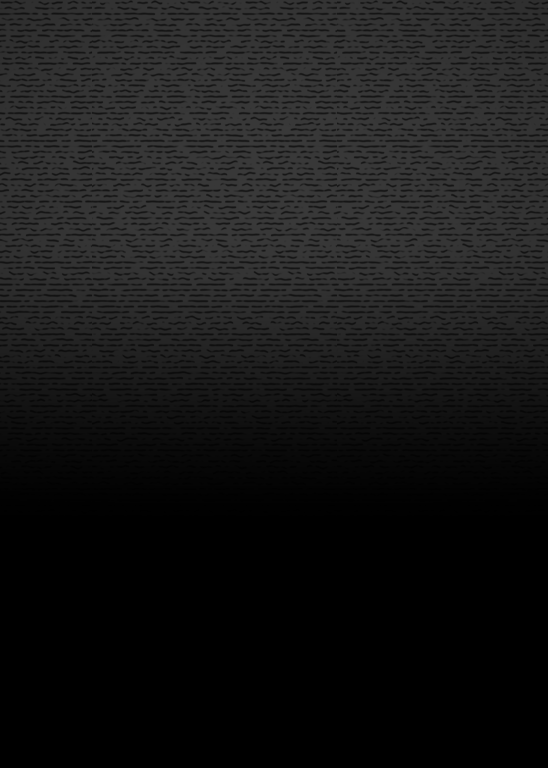
Write a Shadertoy shader that draws this background.

```glsl
// Dark ribbed paper lit from above and fading to black below the middle.
// Rows of broken, wavy strokes come from layered sines with random phases
// per row; the grain repeats in vertical panels that leave faint seams.

#define ROWS 139.0          // stroke rows over the canvas height
#define PANEL_WIDTH 0.319   // width of one grain panel, in canvas heights
#define PANEL_START 0.1195  // left edge of the first full panel
#define WAVINESS 0.24       // vertical wander of strokes, in rows
#define STROKE_DEPTH 0.62   // how far strokes darken the paper
#define STROKE_BLUR 0.17    // softness of the stroke edges, in rows
#define PAPER_LIGHT 0.222   // brightest paper tone
#define FADE_LOW 0.305      // height at which the paper is fully black
#define FADE_HIGH 0.715     // height at which the paper is fully lit

float hash(vec2 p) {
    return fract(sin(dot(p, vec2(127.1, 311.7))) * 4375.85);
}

// Irregular wave in about -1..1, different for every row and seed
float rowWave(float x, float row, float seed, float frequency) {
    float sum = 0.0;
    for (int i = 0; i < 5; i++) {
        float random = hash(vec2(row, seed + float(i)));
        sum += sin(x * frequency * (0.8 + 0.4 * random) + random * 40.0);
        frequency *= 1.55;
    }
    return sum * 0.32;
}

// Coverage of the dark strokes at a point inside a panel
float strokes(vec2 p, float pixel) {
    float rowPosition = p.y * ROWS;
    float row = floor(rowPosition);
    float raggedness = hash(vec2(row, 3.0));

    // Quiet rows run nearly straight, ragged ones wander and break up
    float wander = WAVINESS * mix(0.15, 1.0, raggedness);
    float center = 0.5 + wander * rowWave(p.x, row, 11.0, 95.0);
    float presence = mix(0.55, 0.1, raggedness)
                   + rowWave(p.x, row, 29.0, 110.0);
    float thickness = 0.13 + 0.04 * clamp(presence, -1.0, 1.0);

    float edge = max(pixel * ROWS * 0.6, STROKE_BLUR);
    float signedDistance = abs(fract(rowPosition) - center) - thickness;
    float coverage = 1.0 - smoothstep(-edge, edge, signedDistance);
    return coverage * smoothstep(-0.4, 0.5, presence);
}

void mainImage(out vec4 fragColor, in vec2 fragCoord) {
    vec2 uv = fragCoord / iResolution.xy;
    vec2 p = fragCoord / iResolution.y;
    float pixel = 1.0 / iResolution.y;

    // Light: vertical fade, slightly dimmer at the top and the sides
    float light = PAPER_LIGHT * smoothstep(FADE_LOW, FADE_HIGH, uv.y);
    light *= 1.0 - 0.08 * smoothstep(0.82, 1.0, uv.y);
    float side = abs(uv.x * 2.0 - 1.0);
    light *= 1.0 - 0.12 * side * side;

    // Grain: the same strokes in every panel
    vec2 panelPoint = vec2(mod(p.x - PANEL_START, PANEL_WIDTH), p.y);
    light *= 1.0 - STROKE_DEPTH * strokes(panelPoint, pixel);

    fragColor = vec4(vec3(light), 1.0);
}
```
